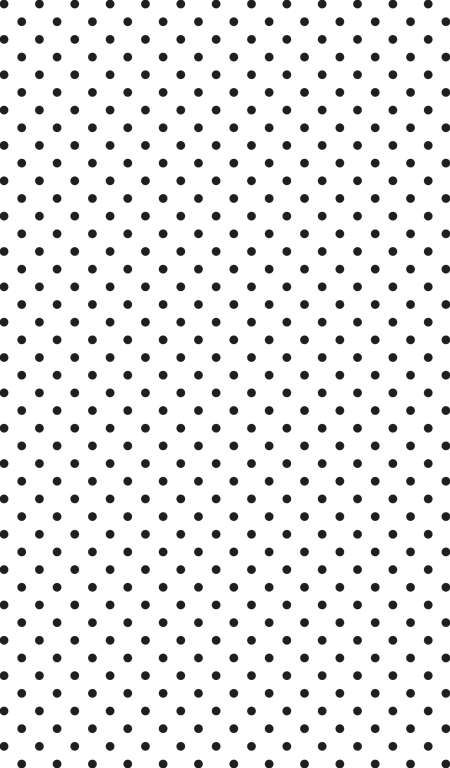
This pattern is drawn by a Shadertoy shader. Its source:

```glsl
// Small charcoal polka dots on white, in a staggered (half-drop) layout.
// Two square lattices, the second shifted by half a pitch both ways, are
// merged by distance; lengths are fractions of the canvas width.

const float PITCH      = 0.07855;              // spacing within one lattice
const float DOT_RADIUS = 0.00965;
const vec2  FIRST_DOT  = vec2(0.0090, 0.0090); // from the top left corner
const float EDGE_SOFT  = 0.7;                  // half edge width in pixels
const vec3  PAPER      = vec3(1.0);
const vec3  INK        = vec3(0.125, 0.122, 0.125);

// Distance to the nearest point of a square lattice through the origin.
float latticeDistance(vec2 p) {
    return length(p - PITCH * round(p / PITCH));
}

// Signed distance to the nearest dot of the staggered pair.
float dotDistance(vec2 p) {
    float corners = latticeDistance(p);
    float centres = latticeDistance(p - 0.5 * PITCH);
    return min(corners, centres) - DOT_RADIUS;
}

void mainImage(out vec4 fragColor, in vec2 fragCoord) {
    // Width units, with y running down from the top edge
    vec2 p = vec2(fragCoord.x, iResolution.y - fragCoord.y) / iResolution.x;

    // Antialiased coverage
    float edge = EDGE_SOFT / iResolution.x;
    float ink = 1.0 - smoothstep(-edge, edge, dotDistance(p - FIRST_DOT));

    fragColor = vec4(mix(PAPER, INK, ink), 1.0);
}
```
